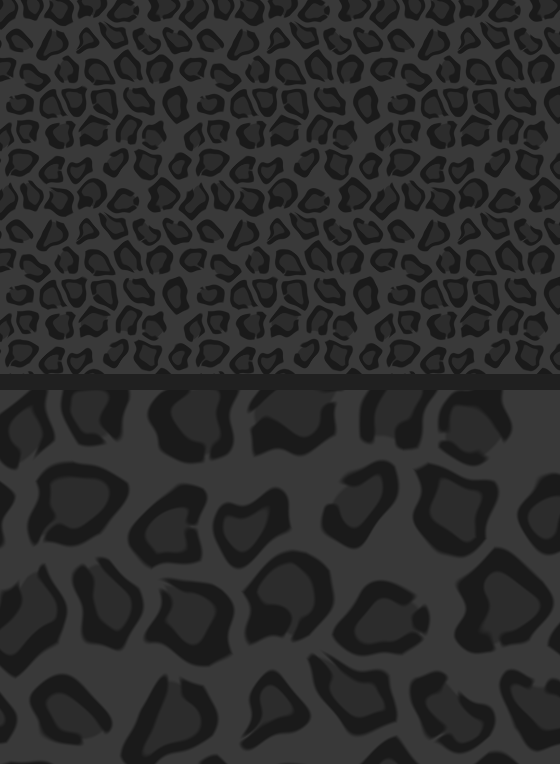
Top: the whole. Bottom: its middle third, enlarged.
Reproduce this pattern procedurally as a Shadertoy shader.

```glsl
// Dark leopard fur: a repeating tile of broken rosettes on charcoal.
// Jittered, staggered cells (cellular noise) keep the spots apart; each spot
// is a warped ellipse with a soft core and one or two notches in its ring.

const float TAU = 6.2831853;
const float TILE_SIZE = 0.51;    // tile side, in canvas heights
const float TILE_CELLS = 6.0;    // spots along one tile side (even)
const vec3 GROUND = vec3(0.222);
const vec3 RING = vec3(0.100);
const vec3 CORE = vec3(0.172);

// Two random values per cell, wrapped so that the tile repeats
vec2 hash2(vec2 cell, float seed) {
    vec2 id = mod(cell, TILE_CELLS);
    vec3 h = fract(vec3(id.xyx + seed * 1.37) * vec3(0.1031, 0.1030, 0.0973));
    h += dot(h, h.yzx + 33.33);
    return fract((h.xx + h.yz) * h.zy);
}

vec2 polar(float angle) {
    return vec2(cos(angle), sin(angle));
}

float smoothMax(float a, float b, float k) {
    float h = max(k - abs(a - b), 0.0) / k;
    return max(a, b) + 0.25 * k * h * h;
}

float smoothMin(float a, float b, float k) {
    return -smoothMax(-a, -b, k);
}

float ellipse(vec2 p, vec2 radii) {
    p += 0.0001;
    float k = length(p / radii);
    return k * (k - 1.0) / length(p / (radii * radii));
}

float capsule(vec2 p, vec2 a, vec2 b, float radius) {
    vec2 ab = b - a;
    float t = clamp(dot(p - a, ab) / dot(ab, ab), 0.0, 1.0);
    return length(p - a - ab * t) - radius;
}

// Layered sines whose periods fit the tile
vec2 warp(vec2 p) {
    float f = TAU / TILE_CELLS;
    return p + 0.06 * sin(p.yx * f * 5.0 + vec2(0.4, 2.1))
             + 0.03 * sin(p.yx * f * 10.0 + vec2(3.0, 1.2));
}

// Centre of the spot in a cell, odd rows shifted by half a cell
vec2 site(vec2 cell) {
    vec2 jitter = (hash2(cell, 1.0) - 0.5) * 0.42;
    return cell + 0.5 + jitter + vec2(0.5 * mod(cell.y, 2.0), 0.0);
}

// Nearest cell in xy, distance to its border in z
vec3 cellular(vec2 p) {
    vec2 base = floor(p), nearest = base;
    float best = 100.0;
    for (int y = -2; y <= 2; y++)
    for (int x = -2; x <= 2; x++) {
        vec2 cell = base + vec2(x, y);
        float d = length(site(cell) - p);
        if (d < best) { best = d; nearest = cell; }
    }
    vec2 centre = site(nearest);
    float border = 100.0;
    for (int y = -2; y <= 2; y++)
    for (int x = -2; x <= 2; x++) {
        if (x == 0 && y == 0) continue;
        vec2 other = site(nearest + vec2(x, y));
        vec2 middle = 0.5 * (centre + other);
        border = min(border, dot(middle - p, normalize(other - centre)));
    }
    return vec3(nearest, border);
}

// Distances of one rosette: dark ring in x, core in y
vec2 rosette(vec2 q, vec2 cell, float border) {
    vec2 shape = hash2(cell, 2.0), turn = hash2(cell, 3.0);
    q += 0.035 * sin(q.yx * 11.0 + TAU * turn);
    vec2 axis = polar(TAU * turn.x);
    vec2 local = vec2(dot(q, axis), dot(q, vec2(-axis.y, axis.x)));

    float size = mix(0.30, 0.57, sqrt(shape.x));
    float stretch = mix(1.02, 1.32, shape.y);
    vec2 radii = size * vec2(stretch, 1.0 / stretch);
    float spot = smoothMax(ellipse(local, radii), 0.08 - border, 0.12);

    // Off-centre core, always kept inside the ring
    vec2 shift = 0.10 * size * polar(TAU * turn.y);
    float hollow = smoothMax(ellipse(local - shift, radii * 0.54), spot + 0.11, 0.06);

    // Notches that break the ring; a narrow one may vanish
    for (int i = 0; i < 2; i++) {
        vec2 rnd = hash2(cell, 5.0 + float(i));
        float width = mix(-0.03, 0.12, rnd.y) - 0.04 * float(i);
        vec2 tip = shift + polar(TAU * rnd.x) * 0.75;
        if (width > 0.015) hollow = smoothMin(hollow, capsule(local, shift, tip, width), 0.08);
    }
    return vec2(smoothMax(spot, -hollow, 0.05), spot + 0.07);
}

float fill(float d, float edge) {
    return 1.0 - smoothstep(-edge, edge, d);
}

void mainImage(out vec4 fragColor, in vec2 fragCoord) {
    float scale = TILE_CELLS / TILE_SIZE;
    vec2 p = warp(fragCoord / iResolution.y * scale);
    float edge = max(0.025, 0.7 * scale / iResolution.y);

    vec3 cell = cellular(p);
    vec2 d = rosette(p - site(cell.xy), cell.xy, cell.z);

    vec3 color = mix(GROUND, CORE, fill(d.y, edge));
    color = mix(color, RING, fill(d.x, edge));
    fragColor = vec4(color, 1.0);
}
```
